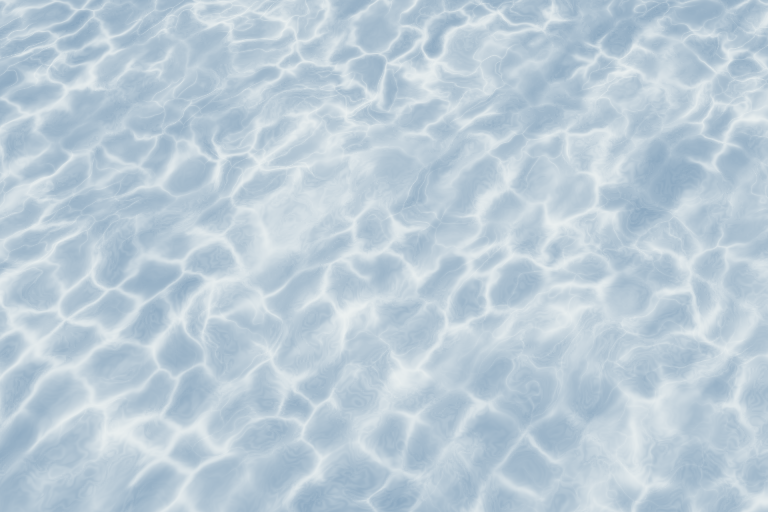
Write a WebGL 2 fragment shader that draws this texture.

```glsl
#version 300 es
precision highp float;

uniform vec2 u_resolution;
out vec4 fragColor;

const vec3 DEEP = vec3(0.55, 0.662, 0.755);
const vec3 LIGHT = vec3(0.945, 0.96, 0.955);
const vec2 RIPPLE_DIR = vec2(0.68, 0.733);   // direction of the long ridges
const vec2 CELL_DENSITY = vec2(8.8, 11.2);   // cells per unit along and across
const float TILT = 0.29;                     // foreshortening towards the top
const float JITTER = 0.66;
const float WARP = 0.55;
const float BASE_TONE = 0.075;
const float GLOW = 0.30;
const float FILAMENT = 0.20;
const float KNOT = 0.13;
const float FINE_NET = 0.17;
const float RIBBON = 0.17;
const float BAND = 0.24;
const float CLOUD = 0.40;
const float BLOOM = 0.24;
const float STRAND_TONE = 0.055;
const float STRAND_FREQ = 36.0;
const float TAU = 6.28319;

vec2 hash2(vec2 p) {
    vec3 q = fract(p.xyx * vec3(0.1031, 0.1030, 0.0973));
    q += dot(q, q.yzx + 33.33);
    return fract((q.xx + q.yz) * q.zy);
}

float noise(vec2 p) {
    vec2 i = floor(p), f = fract(p);
    f = f * f * f * (f * (f * 6.0 - 15.0) + 10.0);
    float low = mix(hash2(i).x, hash2(i + vec2(1, 0)).x, f.x);
    float high = mix(hash2(i + vec2(0, 1)).x, hash2(i + vec2(1, 1)).x, f.x);
    return mix(low, high, f.y);
}

float fbm(vec2 p) {
    float sum = 0.0, amp = 0.533;
    for (int i = 0; i < 4; i++) {
        sum += amp * noise(p);
        p = mat2(1.6, 1.2, -1.2, 1.6) * p + 7.3;
        amp *= 0.5;
    }
    return sum;
}

vec2 warp(vec2 p) {
    return vec2(fbm(p), fbm(p + vec2(37.2, 11.7))) - 0.5;
}

// Distances to the three nearest cell centres, in ascending order
vec3 cells(vec2 p) {
    vec2 home = floor(p);
    vec3 near = vec3(9.0);
    for (int y = -1; y <= 1; y++) {
        for (int x = -1; x <= 1; x++) {
            vec2 id = home + vec2(x, y);
            float d = length(id + 0.5 + JITTER * (hash2(id) - 0.5) - p);
            if (d < near.x) near = vec3(d, near.xy);
            else if (d < near.y) near = vec3(near.x, d, near.y);
            else near.z = min(near.z, d);
        }
    }
    return near;
}

void main() {
    vec2 uv = gl_FragCoord.xy / u_resolution.y;
    float centre = 0.5 * u_resolution.x / u_resolution.y;

    // Tilted water plane, turned to follow the ripples
    float depth = 1.0 / (1.0 - TILT * uv.y);
    vec2 plane = vec2((uv.x - centre) * depth, depth / TILT);
    vec2 across = vec2(-RIPPLE_DIR.y, RIPPLE_DIR.x);
    vec2 ripple = vec2(dot(plane, RIPPLE_DIR), dot(plane, across)) * CELL_DENSITY + 40.0;

    // Main caustic net: broad shoulders, broken filaments, soft knots
    vec2 bend = warp(ripple * 0.65);
    vec2 p = ripple + bend * WARP * (1.5 + 1.6 * uv.y);
    vec3 near = cells(p);
    float edge = near.y - near.x;
    float strength = smoothstep(0.28, 0.72, noise(ripple * 1.1 + 5.0));
    float width = mix(0.05, 0.17, noise(ripple * 1.3 + 21.0));
    float glow = exp(-edge * edge * 11.0);
    float filament = exp(-pow(edge / width, 2.0));
    float knot = exp(-(near.z - near.x) * 5.5);

    // Finer refracted net, denser towards the top
    vec3 small = cells(ripple * vec2(1.25, 1.5) + bend * 3.2 + 13.0);
    float net = exp(-(small.y - small.x) * 9.0);
    net *= smoothstep(0.35, 0.7, noise(ripple * 0.7 + 61.0)) * mix(0.6, 1.5, uv.y);

    // Soft diagonal ribbons between the rows of cells
    float ribbon = 0.5 + 0.5 * cos(TAU * p.y);
    ribbon *= smoothstep(0.2, 0.75, noise(ripple * vec2(0.35, 0.9) + 33.0));

    // Long drifting light bands and cloudy patches
    float band = noise(ripple * vec2(0.2, 0.6) + bend + 3.0);
    float cloud = fbm(ripple * 0.75 + bend * 1.5 + 90.0);
    float bloom = smoothstep(0.52, 0.8, fbm(ripple * vec2(0.55, 1.0) + 140.0));

    // Hair-thin swirling strands that follow the cells
    float swirl = near.x + 1.7 * fbm(p * 1.1 + bend * 2.0 + 200.0);
    float phase = swirl * STRAND_FREQ;
    float strand = sin(phase) * (1.0 - smoothstep(1.6, 3.1, fwidth(phase)));
    strand *= mix(0.3, 1.0, smoothstep(0.25, 0.7, noise(p * 1.6 + 17.0)));

    float tone = BASE_TONE + GLOW * glow * mix(0.35, 1.0, strength);
    tone += FILAMENT * filament * mix(0.1, 1.0, strength);
    tone += KNOT * knot + FINE_NET * net + RIBBON * ribbon;
    tone += BAND * band + CLOUD * (cloud - 0.5) + BLOOM * bloom;
    tone += STRAND_TONE * strand;
    tone += 0.06 * (1.0 - smoothstep(0.1, 0.75, length(uv - vec2(centre, 0.5))));

    // Gentle shoulder keeps the brightest light from clipping
    tone = tone < 0.6 ? tone : 0.6 + 0.4 * (1.0 - exp(-(tone - 0.6) / 0.4));
    fragColor = vec4(mix(DEEP, LIGHT, clamp(tone, 0.0, 1.0)), 1.0);
}
```
